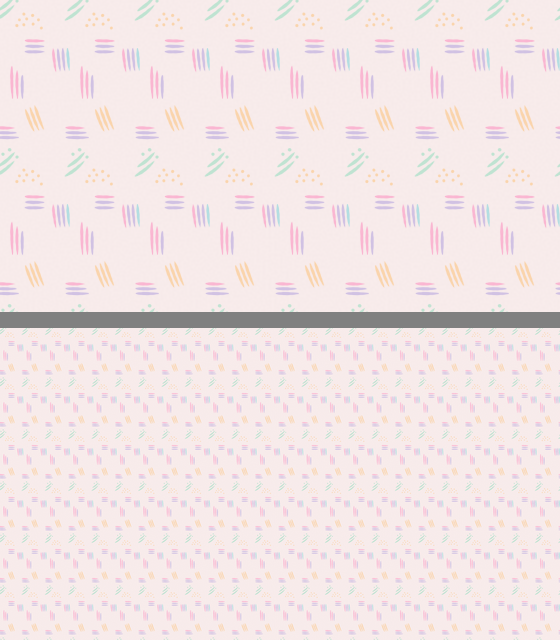
Top: one tile. Bottom: repeated 3 by 3.
Give the GLSL for this pattern, as a Shadertoy shader.

```glsl
// Pastel brush strokes and dots in small clusters, repeated over a pale blush ground.

const vec2  REPEATS  = vec2(8.0, 2.0);      // tiles across and down
const vec2  TILE     = vec2(96.0, 215.0);   // tile size in layout units, y downwards
const vec2  WOBBLE_CELLS = vec2(16.0, 36.0);  // noise cells per tile
const vec2  GRAIN_CELLS  = vec2(192.0, 107.0); // noise cells per canvas
const float WOBBLE   = 0.55;                // unevenness of painted edges
const float GRAIN    = 0.008;               // paper mottling
const float WEAR     = 0.10;                // uneven paint cover
const float TAPER    = -0.15;               // strokes thin towards their end

const vec3 BLUSH    = vec3(0.970, 0.922, 0.920);
const vec3 PINK     = vec3(0.980, 0.710, 0.820);
const vec3 LAVENDER = vec3(0.815, 0.755, 0.890);
const vec3 PEACH    = vec3(0.980, 0.830, 0.670);
const vec3 MINT     = vec3(0.745, 0.890, 0.820);
const vec3 AQUA     = vec3(0.700, 0.870, 0.885);

const vec2 PEACH_DOTS[9] = vec2[9](
    vec2(32.7, 19.3), vec2(44.7, 21.3), vec2(26.7, 27.3),
    vec2(36.7, 26.0), vec2(52.7, 27.3), vec2(23.3, 35.3),
    vec2(32.7, 34.0), vec2(45.3, 33.3), vec2(56.7, 38.7));
const vec2 MINT_DOTS[3] = vec2[3](vec2(4.0, 212.5), vec2(13.2, 206.5), vec2(23.2, 216.5));

// State shared by all marks at the current point
struct Brush {
    vec2 pos;       // position in layout units
    float wobble;   // edge offset
    float cover;    // paint opacity
    float pixel;    // pixel size in layout units
};

vec2 gradientAt(vec2 cell, vec2 period) {
    cell = mod(cell, period);
    float angle = 6.28318 * fract(sin(dot(cell, vec2(127.1, 311.7))) * 43758.5);
    return vec2(cos(angle), sin(angle));
}

// Gradient noise that wraps after a whole number of cells
float gradientNoise(vec2 p, vec2 period) {
    vec2 i = floor(p), f = p - i;
    vec2 u = f * f * f * (f * (f * 6.0 - 15.0) + 10.0);
    vec2 e = vec2(1.0, 0.0);
    float a = dot(gradientAt(i, period), f);
    float b = dot(gradientAt(i + e.xy, period), f - e.xy);
    float c = dot(gradientAt(i + e.yx, period), f - e.yx);
    float d = dot(gradientAt(i + e.xx, period), f - e.xx);
    return mix(mix(a, b, u.x), mix(c, d, u.x), u.y);
}

// Shortest offset on the repeating tile
vec2 wrapOffset(vec2 d) {
    return d - TILE * floor(d / TILE + 0.5);
}

// Approximate distance to a bent, tapered ellipse from a to b
float strokeDistance(vec2 p, vec2 a, vec2 b, float radius, float bend) {
    vec2 dir = normalize(b - a);
    vec2 offset = wrapOffset(p - 0.5 * (a + b));
    vec2 q = vec2(dot(offset, dir), dot(offset, vec2(-dir.y, dir.x)));
    float halfLength = 0.5 * distance(a, b);
    float along = clamp(q.x / halfLength, -1.0, 1.0);
    q.y += bend * (along * along - 0.5);
    vec2 r = vec2(halfLength, radius * (1.0 + TAPER * along));
    float k = length(q / r);
    return k * (k - 1.0) / max(length(q / (r * r)), 1e-4);
}

void paint(inout vec3 col, Brush brush, float dist, vec3 ink) {
    float edge = 0.75 * brush.pixel;
    float mask = 1.0 - smoothstep(-edge, edge, dist + brush.wobble);
    col = mix(col, ink, mask * brush.cover);
}

// Row of strokes; both ends advance by their own step
void strokeGroup(inout vec3 col, Brush brush, int count, vec2 a, vec2 b, vec2 stepA, vec2 stepB,
                 float radius, float bend, vec3 first, vec3 middle, vec3 last) {
    for (int i = 0; i < count; i++) {
        vec3 ink = i == 0 ? first : (i == count - 1 ? last : middle);
        float n = float(i);
        paint(col, brush, strokeDistance(brush.pos, a + n * stepA, b + n * stepB, radius, bend), ink);
    }
}

void mainImage(out vec4 fragColor, in vec2 fragCoord) {
    vec2 uv = fragCoord / iResolution.xy;
    uv.y = 1.0 - uv.y;
    vec2 tiled = uv * REPEATS;

    float noise = gradientNoise(tiled * WOBBLE_CELLS, WOBBLE_CELLS);
    Brush brush = Brush(tiled * TILE, WOBBLE * noise, 1.0 - WEAR * abs(noise),
                        TILE.y * REPEATS.y / iResolution.y);

    // Paper
    vec3 col = BLUSH + GRAIN * gradientNoise(uv * GRAIN_CELLS, GRAIN_CELLS);

    // Level strokes
    strokeGroup(col, brush, 3, vec2(34.0, 56.0), vec2(60.5, 56.5), vec2(0.0, 7.6), vec2(0.0, 7.5),
                2.1, 0.3, PINK, LAVENDER, LAVENDER);
    strokeGroup(col, brush, 3, vec2(-6.0, 176.0), vec2(19.5, 176.5), vec2(0.0, 6.7), vec2(3.0, 6.6),
                2.1, 0.3, PINK, LAVENDER, LAVENDER);
    // Upright strokes
    strokeGroup(col, brush, 4, vec2(72.6, 67.0), vec2(76.2, 98.0), vec2(6.6, -0.2), vec2(6.2, -0.4),
                1.9, 0.4, PINK, LAVENDER, AQUA);
    strokeGroup(col, brush, 3, vec2(16.0, 91.5), vec2(17.0, 136.0), vec2(7.2, 6.0), vec2(6.8, 0.0),
                2.0, 0.4, PINK, PINK, LAVENDER);
    // Slanted strokes
    strokeGroup(col, brush, 3, vec2(34.7, 151.0), vec2(46.7, 181.5), vec2(6.3, -2.7), vec2(6.4, -1.6),
                2.0, 0.5, PEACH, PEACH, PEACH);
    strokeGroup(col, brush, 2, vec2(-3.0, 230.5), vec2(20.5, 210.5), vec2(-3.5, 13.0), vec2(-0.5, 12.0),
                2.3, 1.2, MINT, MINT, MINT);

    // Dots
    for (int i = 0; i < 9; i++)
        paint(col, brush, length(wrapOffset(brush.pos - PEACH_DOTS[i])) - 2.0, PEACH);
    for (int i = 0; i < 3; i++)
        paint(col, brush, length(wrapOffset(brush.pos - MINT_DOTS[i])) - 2.2, MINT);

    fragColor = vec4(col, 1.0);
}
```
